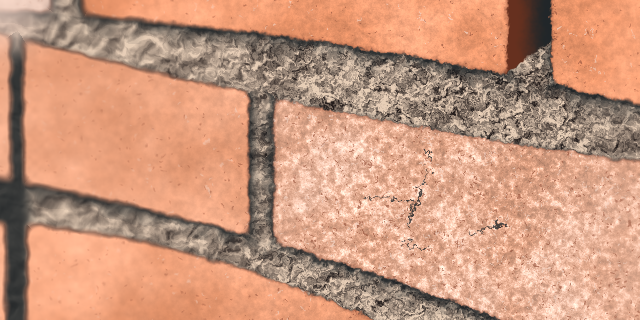
This texture is drawn by a Shadertoy shader. Its source:

```glsl
// A close view of a brick wall in perspective: three courses of worn bricks
// bounded by curved bed lines, rough mortar lit as a height field, and a
// shallow focus that softens edges and grain toward the left.
const vec3 ORANGE = vec3(0.93, 0.59, 0.42);
const vec3 PALE = vec3(0.95, 0.71, 0.59);
const vec3 CHALK = vec3(0.96, 0.84, 0.78);
const vec3 RUST = vec3(0.60, 0.34, 0.25);
const vec3 MORTAR_LIGHT = vec3(0.80, 0.71, 0.63);
const vec3 MORTAR_DARK = vec3(0.36, 0.31, 0.28);
const vec3 SHADOW = vec3(0.13, 0.15, 0.16);
const vec3 RETURN_FACE = vec3(0.40, 0.19, 0.12);
// Bed lines y = a + b x + c x^2 above and below each course
const vec3 UPPER[3] = vec3[3](vec3(2.0, 0.0, 0.0),
    vec3(0.896, -0.265, 0.032), vec3(0.306, -0.068, -0.165));
const vec3 LOWER[3] = vec3[3](vec3(0.970, -0.054, -0.047),
    vec3(0.441, -0.178, -0.0665), vec3(-2.0, 0.0, 0.0));
// Two head joints per course: centre, half width, centre, half width
const vec4 JOINTS[3] = vec4[3](vec4(0.21, 0.05, 1.655, 0.068),
    vec4(0.054, 0.020, 0.817, 0.038), vec4(0.052, 0.032, 3.0, 0.03));
// Paleness of the bricks left to right in each course
const vec3 PALENESS[3] = vec3[3](vec3(1.5, 0.10, 0.05),
    vec3(0.7, 0.55, 1.0), vec3(0.5, 0.35, 0.3));
// Crack segments on the palest brick: start, end
const vec4 CRACKS[5] = vec4[5](vec4(1.145, 0.378, 1.29, 0.365),
    vec4(1.34, 0.53, 1.33, 0.44), vec4(1.33, 0.44, 1.28, 0.30),
    vec4(1.27, 0.24, 1.33, 0.23), vec4(1.46, 0.27, 1.57, 0.305));
const float CORNER = 0.03;
const float RAGGED = 0.020;

float hash(vec2 p) {
    vec3 q = fract(vec3(p.xyx) * 0.1031);
    q += dot(q, q.yzx + 33.33);
    return fract((q.x + q.y) * q.z);
}
float noise(vec2 p) {
    vec2 i = floor(p), f = fract(p);
    f = f * f * (3.0 - 2.0 * f);
    return mix(mix(hash(i), hash(i + vec2(1, 0)), f.x),
               mix(hash(i + vec2(0, 1)), hash(i + vec2(1, 1)), f.x), f.y);
}
// Layered noise centred on zero; gain sets how much fine grain remains
float fbm(vec2 p, float gain) {
    float sum = 0.0, amp = 0.5;
    for (int i = 0; i < 4; i++, amp *= gain) {
        sum += amp * (noise(p) - 0.5);
        p = mat2(1.6, 1.2, -1.2, 1.6) * p + 7.3;
    }
    return sum;
}
float curve(vec3 k, float x) { return k.x + x * (k.y + x * k.z); }
float smoothMax(float a, float b, float k) {
    float h = max(k - abs(a - b), 0.0) / k;
    return max(a, b) + h * h * k * 0.25;
}
float segment(vec2 p, vec2 a, vec2 b) {
    vec2 pa = p - a, ba = b - a;
    return length(pa - ba * clamp(dot(pa, ba) / dot(ba, ba), 0.0, 1.0));
}
// Round specks, one per cell, present with the given chance
float specks(vec2 p, float chance, float soft) {
    vec2 cell = floor(p), centre = 0.3 + 0.4 * vec2(hash(cell + 3.1), hash(cell + 8.7));
    float d = length(fract(p) - centre) - 0.10 - 0.18 * hash(cell + 5.5);
    return step(hash(cell), chance) * smoothstep(soft, -soft, d);
}

void mainImage(out vec4 fragColor, in vec2 fragCoord) {
    vec2 uv = fragCoord / iResolution.y;
    float focus = smoothstep(0.1, 1.15, uv.x) * (1.0 - 0.3 * smoothstep(1.7, 2.0, uv.x));
    float gain = mix(0.3, 0.8, focus);
    float edge = max(mix(0.014, 0.004, focus), 1.0 / iResolution.y);
    vec2 wobble = vec2(fbm(uv * 24.0, gain), fbm(uv * 24.0 + 40.0, gain));
    vec2 p = uv + RAGGED * wobble;

    // Nearest brick
    float brick = 10.0, under = 0.0, pale = 0.0;
    for (int i = 0; i < 3; i++) {
        vec4 j = JOINTS[i];
        float below = curve(LOWER[i], p.x) - p.y;
        float bed = 0.96 * max(p.y - curve(UPPER[i], p.x), below);
        float head = max(j.y - abs(p.x - j.x), j.w - abs(p.x - j.z));
        float d = smoothMax(bed, head, CORNER);
        if (d < brick) {
            brick = d;
            under = max(smoothstep(-0.01, 0.01, below), 0.7 * step(bed, head));
            pale = PALENESS[i][int(step(j.x, p.x) + step(j.z, p.x))];
        }
    }
    // Mortar: lit lumps with hollows, shaded beside and beneath the bricks
    vec2 lump = uv * 30.0 + 1.5 * wobble;
    float height = fbm(lump, gain);
    float slope = height - fbm(lump + vec2(-0.15, 0.35), gain);
    float tone = 0.60 + 1.9 * slope + 1.1 * height + 0.8 * fbm(uv * 7.0, 0.5);
    vec3 mortar = mix(MORTAR_DARK, MORTAR_LIGHT, clamp(tone, -0.5, 1.25));
    float reach = mix(0.005, 0.019, under) * (1.0 + 2.0 * wobble.x);
    float shade = mix(0.6, 1.2, under) * exp(-max(brick, 0.0) / max(reach, 0.002));
    shade = max(shade, 0.85 * smoothstep(0.13, 0.06, uv.x) * smoothstep(0.9, 0.8, uv.y));
    mortar = mix(mortar, SHADOW, min(shade, 1.0));
    // Shaded return face beside the upper joint
    float face = smoothstep(-edge, edge, p.y - 0.77 - 0.75 * (p.x - 1.58));
    face *= smoothstep(1.57, 1.58, p.x) * smoothstep(1.73, 1.72, p.x);
    mortar = mix(mortar, mix(RETURN_FACE, SHADOW, smoothstep(1.61, 1.71, p.x)), face);

    // Brick: broad stains, grain, a chalky bloom, pits and grit
    float worn = smoothstep(0.7, 1.0, pale), stain = fbm(uv * 4.0 + 11.0, 0.6);
    float grain = fbm(uv * 55.0, gain);
    float bloom = exp(-4.0 * dot(uv - vec2(1.33, 0.33), uv - vec2(1.33, 0.33)));
    vec3 clay = mix(ORANGE, PALE, clamp(pale + 0.9 * stain, 0.0, 1.2));
    clay = mix(clay, CHALK, clamp(pale - 1.0, 0.0, 1.0) * 1.6);
    clay *= 1.0 + 0.25 * stain - 0.09 * worn * (1.0 - bloom);
    float chalk = smoothstep(-0.15, 0.35, 0.6 * stain + 0.7 * grain + 0.3 * bloom - 0.2);
    clay = mix(clay, CHALK, worn * chalk * 0.85);
    clay *= 1.0 + mix(0.10, 0.24, focus) * (1.0 + 0.8 * worn) * grain;
    clay = mix(clay, RUST, 0.45 * smoothstep(-0.012, 0.0, brick));
    float soft = mix(0.35, 0.14, focus), rough = 0.07 + 0.13 * worn;
    float pits = specks(uv * 75.0 + 3.0 * wobble, rough, soft);
    clay = mix(clay, RUST, pits * mix(0.2, 0.7, focus));
    float grit = specks(uv * 60.0 + 19.0 + 3.0 * wobble, rough, soft);
    clay = mix(clay, CHALK, grit * mix(0.15, 0.7, focus));
    // Jagged hairline cracks that fade in and out
    float crack = 1.0;
    for (int i = 0; i < 5; i++)
        crack = min(crack, segment(uv + 0.05 * wobble, CRACKS[i].xy, CRACKS[i].zw));
    float hairline = 0.002 + 0.009 * fbm(uv * 20.0 + 5.0, 0.6);
    clay = mix(clay, SHADOW, 0.8 * smoothstep(hairline + 0.003, hairline - 0.002, crack));

    vec3 color = mix(clay, mortar, smoothstep(-edge, edge, brick));
    // Pale haze in the upper left corner
    color = mix(color, CHALK, 0.8 * smoothstep(0.24, 0.0, length(uv - vec2(0.0, 1.0))));
    fragColor = vec4(clamp(color, 0.0, 1.0), 1.0);
}
```
